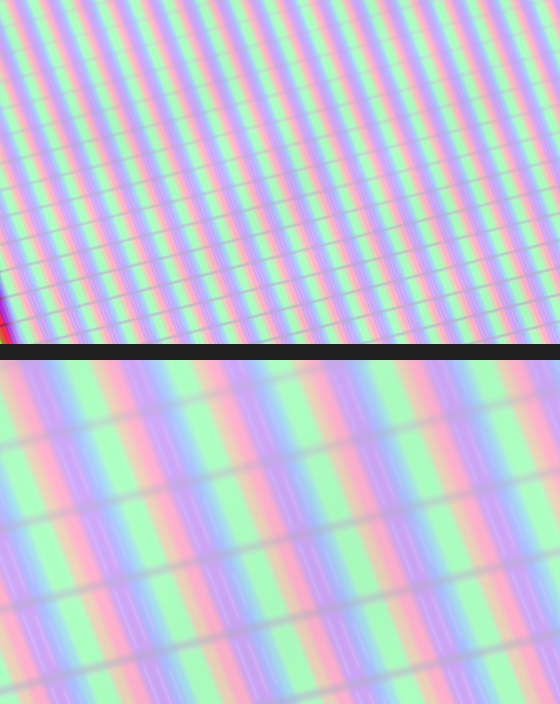
Top: the whole. Bottom: its middle third, enlarged.
Write a Shadertoy shader that draws this pattern.

```glsl
// Slanted pastel subpixel grid of a display, seen close up with shallow focus.

// Lengths are in canvas heights; v runs downwards.
const float COLUMN_PERIOD = 0.098;
const float ROW_PERIOD    = 0.0787;
const float COLUMN_SLANT  = 0.39;
const float ROW_SLANT     = 0.25;
const vec2  CELL_ANCHOR   = vec2(0.682, 0.5015);

// Shares of one row period or column period.
const float GAP_HALF      = 0.055;
const vec2  CORE_HALF     = vec2(0.105, 0.41);
const float CORE_ROUND    = 0.06;
const float STREAK_HALF   = 0.018;

const float GAP_STRENGTH  = 0.62;
const float STREAK_LIGHT  = 0.30;
const float TONE_VARIATION = 0.035;

const vec3 GREEN_CORE = vec3(0.66, 1.00, 0.74);
const vec3 GAP_TINT   = vec3(0.71, 0.69, 0.79);
const vec3 PALE       = vec3(0.90, 0.86, 1.00);

// Stripe colours in order, and the position where each one ends.
const int STRIPES = 6;
const vec3 STRIPE_COLOR[STRIPES] = vec3[STRIPES](
    vec3(0.72, 0.97, 0.79),   // green
    vec3(0.92, 0.82, 0.73),   // beige
    vec3(0.99, 0.69, 0.80),   // pink
    vec3(0.80, 0.65, 0.96),   // violet
    vec3(0.67, 0.74, 0.99),   // blue
    vec3(0.65, 0.87, 0.92));  // cyan
const float STRIPE_END[STRIPES] = float[STRIPES](0.12, 0.26, 0.42, 0.65, 0.77, 0.88);

vec2 hashGradient(vec2 cell) {
    float a = 6.2832 * fract(sin(dot(cell, vec2(127.1, 311.7))) * 43758.5);
    return vec2(cos(a), sin(a));
}

float gradientNoise(vec2 p) {
    vec2 i = floor(p), f = fract(p);
    vec2 w = f * f * f * (f * (f * 6.0 - 15.0) + 10.0);
    vec2 e = vec2(0.0, 1.0);
    float a = dot(hashGradient(i), f);
    float b = dot(hashGradient(i + e.yx), f - e.yx);
    float c = dot(hashGradient(i + e.xy), f - e.xy);
    float d = dot(hashGradient(i + e.yy), f - e.yy);
    return mix(mix(a, b, w.x), mix(c, d, w.x), w.y);
}

float roundBox(vec2 p, vec2 halfSize, float radius) {
    vec2 d = abs(p) - halfSize + radius;
    return length(max(d, 0.0)) + min(max(d.x, d.y), 0.0) - radius;
}

// Cyclic colour ramp across one column; x is 0 at the green centre.
vec3 stripeColor(float x, float softness) {
    vec3 color = STRIPE_COLOR[0];
    for (int i = 0; i < STRIPES; i++) {
        float blend = smoothstep(-softness, softness, x - STRIPE_END[i]);
        color = mix(color, STRIPE_COLOR[(i + 1) % STRIPES], blend);
    }
    return color;
}

// Fine bright lines inside the violet and blue stripes.
float streaks(vec2 cell, float softness) {
    float light = 0.0;
    for (int i = 0; i < 3; i++) {
        float center = 0.49 + 0.12 * float(i);
        float line = 1.0 - smoothstep(0.0, STREAK_HALF + softness, abs(cell.x - center));
        float reach = 0.40 - 0.07 * float(i);
        light += line * (1.0 - smoothstep(reach - 0.06, reach + 0.06, abs(cell.y)));
    }
    return light;
}

void mainImage(out vec4 fragColor, in vec2 fragCoord) {
    vec2 p = fragCoord / iResolution.y;
    p.y = 1.0 - p.y;

    // Skewed lattice coordinates.
    vec2 q = p - CELL_ANCHOR;
    vec2 grid = vec2((q.x - COLUMN_SLANT * q.y) / COLUMN_PERIOD,
                     (q.y + ROW_SLANT * q.x) / ROW_PERIOD);
    vec2 cell = vec2(fract(grid.x), fract(grid.y + 0.5) - 0.5);
    float coreX = fract(grid.x + 0.5) - 0.5;

    // Focus sharpens towards the bottom.
    float focus = smoothstep(-0.1, 0.95, p.y);
    float softness = mix(0.10, 0.045, focus);
    vec3 color = stripeColor(cell.x, softness);

    // Rounded green cores and pale streaks.
    float core = roundBox(vec2(coreX, cell.y), CORE_HALF, CORE_ROUND);
    color = mix(color, GREEN_CORE, 0.85 * (1.0 - smoothstep(-softness, softness, core)));
    color = mix(color, PALE, STREAK_LIGHT * focus * streaks(cell, 0.3 * softness));

    // Dusky gaps between rows.
    float gapDistance = 0.5 - abs(cell.y);
    float gap = 1.0 - smoothstep(GAP_HALF - softness, GAP_HALF + softness, gapDistance);
    color = mix(color, GAP_TINT, GAP_STRENGTH * mix(0.3, 1.0, focus) * gap);

    // Broad tonal drift, and deep colour at the lower left corner.
    color *= 1.0 + TONE_VARIATION * gradientNoise(p * 4.0);
    float corner = smoothstep(0.02, -0.025, p.x - 0.27 * (p.y - 0.82));
    color = mix(color, pow(color, vec3(2.0, 5.0, 5.0)), corner);

    fragColor = vec4(clamp(color, 0.0, 1.0), 1.0);
}
```
